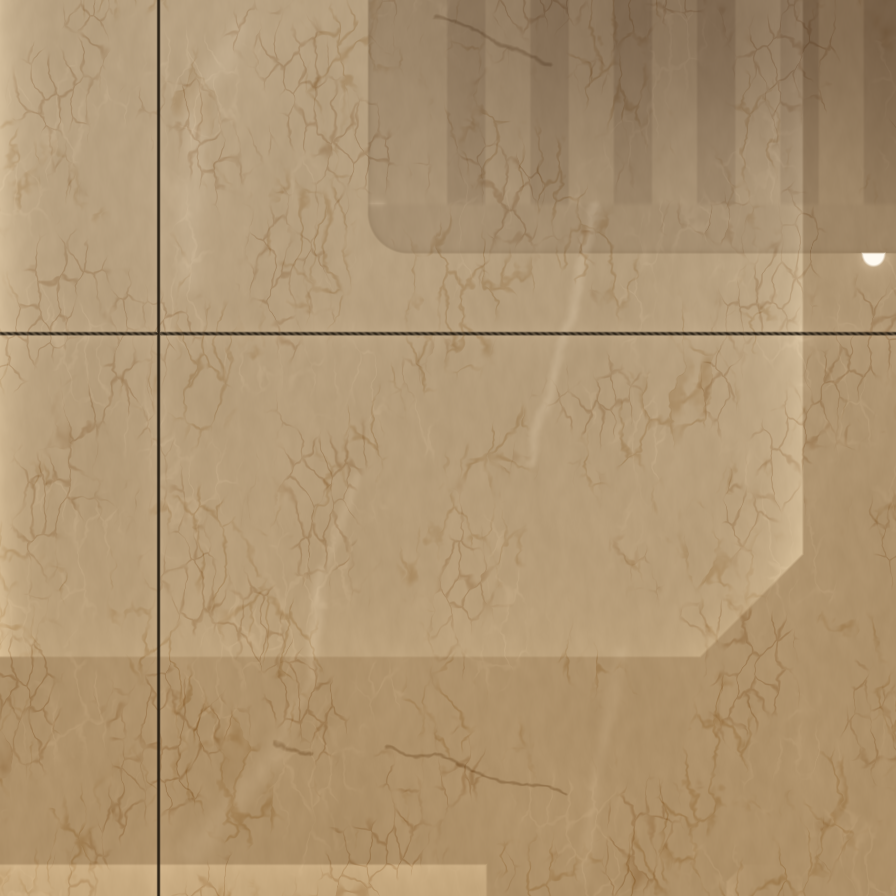
Write a three.js fragment shader that draws this texture.

```glsl
varying vec2 vUv;

vec2 hash2(vec2 p) {
  vec2 q = vec2(dot(p, vec2(127.1, 311.7)), dot(p, vec2(269.5, 183.3)));
  return fract(sin(q) * 43758.5);
}

// Distances to the nearest and second nearest cell centre
vec2 cellular(vec2 p) {
  vec2 cell = floor(p), f = fract(p), d = vec2(8.0);
  for (int j = -1; j <= 1; j++) {
    for (int i = -1; i <= 1; i++) {
      vec2 o = vec2(float(i), float(j));
      float r = length(o + hash2(cell + o) - f);
      d = r < d.x ? vec2(r, d.x) : vec2(d.x, min(d.y, r));
    }
  }
  return d;
}

float waves(vec2 p) {
  float sum = 0.0, amp = 0.5;
  for (int i = 0; i < 5; i++) {
    sum += amp * sin(p.x + 1.7 * sin(p.y * 0.8)) * cos(p.y + 1.3 * sin(p.x * 0.7));
    p = mat2(1.5, 1.1, -1.1, 1.5) * p + 2.3;
    amp *= 0.58;
  }
  return sum;
}

float fill(float d, float soft) {
  return 1.0 - smoothstep(-soft, soft, d);
}

float glow(float d, float reach) {
  return exp(-abs(d) / reach);
}

float boxDistance(vec2 p, vec2 center, vec2 halfSize, float radius) {
  vec2 q = abs(p - center) - halfSize + radius;
  return length(max(q, 0.0)) + min(max(q.x, q.y), 0.0) - radius;
}

float vein(vec2 p, vec2 a, vec2 b, float width) {
  vec2 ab = b - a;
  float t = clamp(dot(p - a, ab) / dot(ab, ab), 0.0, 1.0);
  return fill(length(p - a - ab * t) - width, width);
}

// Crinkled cell borders, kept only in scattered patches
float flecks(vec2 p, vec2 scale, float seed) {
  vec2 q = p * scale + seed;
  q += 0.5 * vec2(waves(p * 34.0 + seed), waves(p * 27.0 - seed));
  vec2 d = cellular(q);
  float patches = smoothstep(0.02, 0.5, waves(p * vec2(23.0, 15.0) + seed));
  return (1.0 - smoothstep(0.0, 0.15, d.y - d.x)) * patches;
}

vec3 stone(vec2 p) {
  vec3 color = mix(vec3(0.675, 0.56, 0.405), vec3(0.685, 0.59, 0.46), smoothstep(0.0, 0.9, p.y));
  color += 0.016 * waves(p * vec2(12.0, 6.0));
  color += 0.014 * waves(p * vec2(150.0, 60.0));
  color -= vec3(0.05, 0.07, 0.09) * flecks(p, vec2(34.0, 13.0), 3.7);
  color -= vec3(0.06, 0.08, 0.09) * flecks(p, vec2(48.0, 24.0), 11.2);
  color += 0.025 * flecks(p, vec2(40.0, 17.0), 23.4);
  return color;
}

float paleVeins(vec2 p) {
  p += 0.007 * vec2(waves(p * 30.0), waves(p * 24.0 + 4.0));
  float v = vein(p, vec2(0.665, 0.77), vec2(0.638, 0.65), 0.005);
  v = max(v, vein(p, vec2(0.638, 0.65), vec2(0.594, 0.49), 0.005));
  v = max(v, 0.6 * vein(p, vec2(0.40, 0.465), vec2(0.358, 0.36), 0.005));
  v = max(v, vein(p, vec2(0.358, 0.36), vec2(0.349, 0.245), 0.006));
  v = max(v, 0.7 * vein(p, vec2(0.349, 0.245), vec2(0.313, 0.17), 0.006));
  v = max(v, 0.7 * vein(p, vec2(0.313, 0.17), vec2(0.215, 0.05), 0.012));
  v = max(v, 0.7 * vein(p, vec2(0.267, 0.97), vec2(0.222, 0.88), 0.012));
  v = max(v, 0.8 * vein(p, vec2(0.222, 0.88), vec2(0.208, 0.69), 0.012));
  return max(v, 0.5 * vein(p, vec2(0.69, 0.27), vec2(0.65, 0.02), 0.007));
}

float darkCracks(vec2 p) {
  p += 0.009 * vec2(waves(p * 38.0), waves(p * 31.0));
  float c = vein(p, vec2(0.43, 0.165), vec2(0.635, 0.115), 0.0016);
  c = max(c, vein(p, vec2(0.48, 0.98), vec2(0.62, 0.93), 0.002));
  return max(c, vein(p, vec2(0.31, 0.175), vec2(0.34, 0.16), 0.002));
}

void main() {
  vec2 p = vUv;
  vec3 color = stone(p);
  color += vec3(0.045, 0.05, 0.055) * paleVeins(p);
  color -= vec3(0.10, 0.11, 0.11) * darkCracks(p);

  // Reflected light with a cut corner
  float right = p.x - 0.896, base = 0.267 - p.y;
  float corner = (p.x - p.y - 0.5145) * 0.7071;
  float lit = fill(max(max(right, base), corner), 0.0018);
  color += lit * vec3(0.025, 0.033, 0.04);
  color += lit * vec3(0.10, 0.105, 0.10) * glow(right, 0.035);
  color += lit * vec3(0.035, 0.035, 0.03) * (glow(base, 0.05) + glow(corner, 0.025));
  color += lit * vec3(0.11, 0.11, 0.10) * glow(p.x, 0.025);

  // Ribbed tray with a rounded lip
  float trayDist = boxDistance(p, vec2(0.911, 1.0174), vec2(0.5, 0.3), 0.045);
  float tray = fill(trayDist, 0.0018);
  float above = smoothstep(0.768, 0.776, p.y);
  float rise = smoothstep(0.72, 1.0, p.y);
  float band = abs(fract((p.x - 0.499) / 0.093) - 0.23);
  float rib = fill(min(band, 1.0 - band) - 0.23, 0.02) * step(0.48, p.x);
  float shade = 0.09 + rise * mix(0.06, 0.17, smoothstep(0.42, 0.75, p.x));
  shade += above * (0.07 * rib - 0.025 * (1.0 - rise));
  color *= 1.0 - tray * shade * vec3(0.95, 1.08, 1.16);
  color -= 0.05 * tray * glow(trayDist, 0.0025);
  color += 0.06 * glow(p.y - 0.773, 0.003) * fill(abs(p.x - 0.421) - 0.009, 0.004);

  // Lower reflected panels
  float strip = fill(max(p.x - 0.543, p.y - 0.035), 0.0018);
  color += strip * (vec3(0.085, 0.085, 0.075) + 0.04 * glow(p.y - 0.035, 0.02));
  float sideDist = max(max(0.811 - p.x, p.y - 0.035), (p.y - p.x + 0.795) * 0.7071);
  color += 0.055 * fill(sideDist, 0.0018) * glow(p.x - 0.811, 0.018);

  // Tile joints with pale rims
  vec2 joint = abs(p - vec2(0.177, 0.6276));
  color += 0.035 * (glow(joint.x, 0.008) + glow(joint.y, 0.008));
  float twist = 0.85 + 0.15 * sin(p.x * 800.0 + p.y * 900.0);
  float seam = max(fill(joint.x - 0.0016, 0.0012), fill(joint.y - 0.0018, 0.0014) * twist);
  color = mix(color, vec3(0.13, 0.10, 0.06), 0.93 * seam);

  // Lamp below the tray
  float lamp = length((p - vec2(0.975, 0.717)) * vec2(1.0, 0.9)) - 0.0125;
  color += 0.08 * glow(max(lamp, 0.0), 0.008) * step(p.y, 0.7174);
  color = mix(color, vec3(1.0, 0.98, 0.94), fill(max(lamp, p.y - 0.7174), 0.0018));

  gl_FragColor = vec4(clamp(color, 0.0, 1.0), 1.0);
}
```
